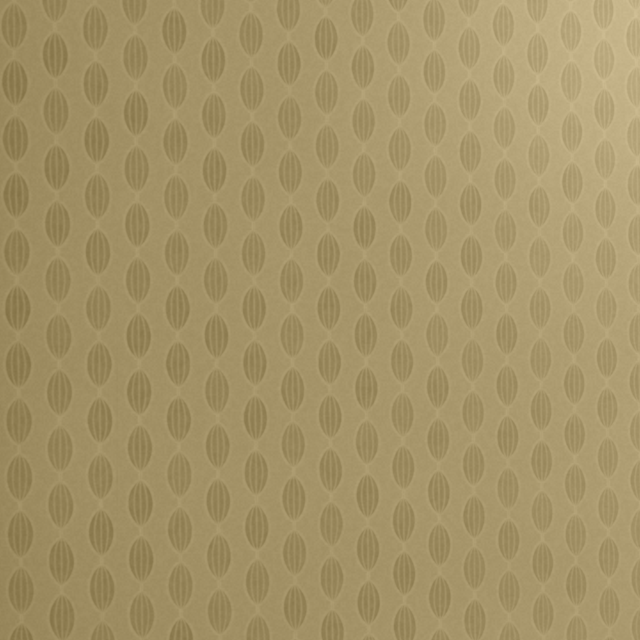
Write a Shadertoy shader that draws this pattern.

```glsl
// Embossed wall covering: chains of ribbed, lens-shaped pods in staggered columns.
// Columns narrow and rows tighten toward the right, as on a wall seen at a slant;
// pods are drawn from a width profile, then lit by a soft gradient with paper grain.

const float FIRST_COLUMN = 0.0221;   // centre of the leftmost column
const float COLUMN_STEP = 0.0642;    // spacing at the left edge
const float COLUMN_SHRINK = 0.000414;
const float ROW_ANCHOR = 0.4818;     // height, from the top, where the rows align

float hash21(vec2 p) {
    vec3 q = fract(p.xyx * vec3(0.1031, 0.1030, 0.0973));
    q += dot(q, q.yzx + 33.33);
    return fract((q.x + q.y) * q.z);
}

float valueNoise(vec2 p) {
    vec2 cell = floor(p), f = fract(p);
    f = f * f * (3.0 - 2.0 * f);
    float low = mix(hash21(cell), hash21(cell + vec2(1, 0)), f.x);
    float high = mix(hash21(cell + vec2(0, 1)), hash21(cell + vec2(1, 1)), f.x);
    return mix(low, high, f.y);
}

// Column coordinate: whole numbers fall on column centres.
float columnCoord(float x) {
    float root = COLUMN_STEP * COLUMN_STEP - 4.0 * COLUMN_SHRINK * (x - FIRST_COLUMN);
    return (COLUMN_STEP - sqrt(max(root, 0.0))) / (2.0 * COLUMN_SHRINK);
}

float columnCentre(float i) {
    return FIRST_COLUMN + COLUMN_STEP * i - COLUMN_SHRINK * i * i;
}

float rowPeriod(float x) {
    return 0.0883 - 0.0039 * x - 0.0077 * x * x;
}

// Half width of a pod, tapering into a thin cord at both ends.
float podHalfWidth(float v) {
    float t = v / 0.43;
    return 0.025 + 0.325 * pow(max(1.0 - t * t, 0.0), 0.72);
}

float softLine(float d, float halfWidth) {
    return exp(-d * d / (halfWidth * halfWidth));
}

// Relief tone of one pod: negative in the hollows, positive on the raised threads.
float podRelief(vec2 p, float depth, float mottle) {
    float w = podHalfWidth(p.y);
    float slope = (podHalfWidth(p.y + 0.01) - podHalfWidth(p.y - 0.01)) / 0.02;
    float edge = (abs(p.x) - w) / sqrt(1.0 + 0.48 * slope * slope);

    // Three inner ribs follow the same profile as the rim
    float ribs = 0.0;
    for (int k = -1; k <= 1; k++) {
        ribs = max(ribs, softLine(p.x - 0.47 * float(k) * w, 0.034));
    }
    float hollow = 1.0 - smoothstep(-0.075, -0.02, edge);
    hollow *= 1.0 - smoothstep(0.33, 0.43, abs(p.y));
    float rim = softLine(edge, 0.036);
    float cord = smoothstep(0.34, 0.46, abs(p.y)) * softLine(p.x, 0.05);

    float tone = -hollow * depth * (0.85 + 0.3 * mottle) * (1.0 - 0.8 * ribs);
    tone += 0.36 * rim * (1.0 - 0.12 * sign(p.x)) + 0.22 * cord;
    return tone;
}

// Broad light: dim left edge, bright upper right corner.
float wallLight(vec2 uv) {
    float sweep = -0.08 + 0.8 * uv.x * uv.x - 0.65 * exp(-uv.x * 9.0);
    vec2 toCorner = (vec2(1.04, 1.06) - uv) * vec2(2.6, 2.3);
    float corner = 1.9 * exp(-dot(toCorner, toCorner));
    return sweep + corner - 0.2 * (1.0 - smoothstep(0.0, 0.35, uv.y));
}

void mainImage(out vec4 fragColor, in vec2 fragCoord) {
    vec2 uv = fragCoord / iResolution.xy;
    float down = 1.0 - uv.y;

    // Lean the columns slightly, then find the nearest pod
    float x = uv.x - mix(0.0125, 0.0095, uv.x) * (down - 0.04);
    float u = columnCoord(x);
    float column = floor(u + 0.5);
    float v = (down - ROW_ANCHOR) / rowPeriod(columnCentre(column));
    v += 0.5 * mod(column, 2.0);
    float row = floor(v + 0.5);
    vec2 local = vec2(u - column, v - row);

    // Uneven pressing from pod to pod, and mottling within each
    float press = hash21(vec2(column, row) + 40.0);
    float mottle = valueNoise(uv * vec2(150.0, 90.0));
    float depth = mix(0.95, 1.3, press) * mix(1.05, 0.82, smoothstep(0.5, 1.0, uv.x));
    local.x += 0.012 * (valueNoise(vec2(column * 7.0, v * 5.0)) - 0.5);

    float tone = wallLight(uv) + podRelief(local, depth, mottle);

    // Faint vertical seam, paper grain and cloudy wear
    float seam = softLine(uv.x - 0.183, 0.0013) * smoothstep(0.25, 0.5, down);
    tone -= 0.22 * seam * valueNoise(vec2(3.0, uv.y * 40.0));
    tone += 0.36 * (valueNoise(uv * 360.0) - 0.5);
    tone += 0.22 * (valueNoise(uv * 170.0 + 11.0) - 0.5);
    tone += 0.14 * (valueNoise(uv * 9.0 + 5.0) - 0.5);

    vec3 ground = vec3(0.64, 0.573, 0.403);
    vec3 toneStep = vec3(0.056, 0.056, 0.057);
    fragColor = vec4(clamp(ground + toneStep * tone, 0.0, 1.0), 1.0);
}
```
